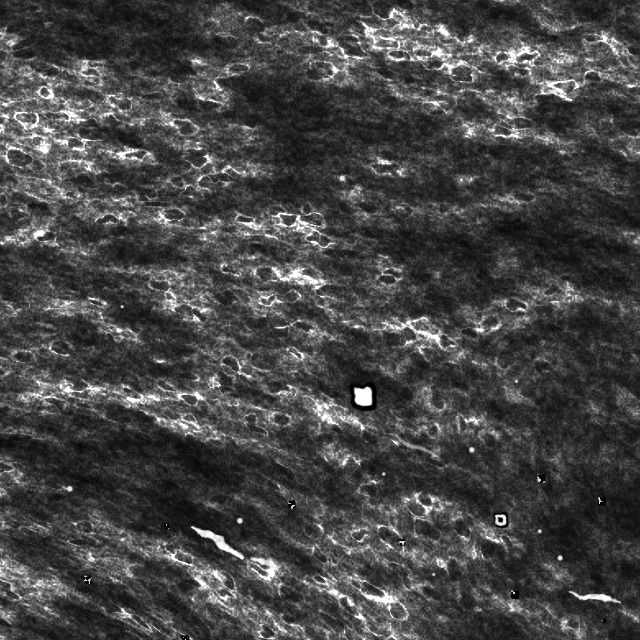
Give the GLSL for this texture, as a Shadertoy shader.

```glsl
// Grey fluorescence view of fibrous tissue: log-normal brightness built from
// streaks, cellular-noise cell outlines and fine grain along a bent flow,
// then overlaid with bright fibres, round specks and black-haloed debris.

const float LOG_MEAN = -1.60;       // log of the typical brightness
const float PATCH_GAIN = 0.20;
const float STREAK_GAIN = 0.25;
const float FINE_GAIN = 0.40;
const float GRAIN_GAIN = 0.40;
const float RIM_GAIN = 0.75;
const float WISP_GAIN = 0.55;
const float NUCLEUS_DARKENING = 0.38;
const vec2 CELL_FREQ = vec2(21.0, 40.0);
const vec2 STREAK_FREQ = vec2(15.0, 38.0);
const float BASE_SLOPE = 0.13;      // fibres fall gently to the right
const float BEND = 0.19;            // and more steeply at lower left
const vec2 BIG_DEBRIS = vec2(0.567, 0.381);
const vec2 RING_DEBRIS = vec2(0.782, 0.188);
const int SPECKS = 14;
const int CLUMPS = 9;

float hash(vec2 p) {
    vec3 q = fract(p.xyx * 0.1031);
    q += dot(q, q.yzx + 33.33);
    return fract((q.x + q.y) * q.z);
}

vec2 hash2(vec2 p) {
    return vec2(hash(p), hash(p + 57.3));
}

// Signed value noise in -1..1
float noise(vec2 p) {
    vec2 i = floor(p), f = fract(p);
    f = f * f * (3.0 - 2.0 * f);
    float low = mix(hash(i), hash(i + vec2(1, 0)), f.x);
    float high = mix(hash(i + vec2(0, 1)), hash(i + 1.0), f.x);
    return 2.0 * mix(low, high, f.y) - 1.0;
}

// Layered noise scaled to about unit deviation
float fbm(vec2 p) {
    float sum = 0.0, amp = 2.0;
    for (int i = 0; i < 4; i++) {
        sum += amp * noise(p);
        p = p * 2.03 + 17.7;
        amp *= 0.5;
    }
    return sum;
}

// Cellular noise: nearest distance, second distance, id of nearest cell
vec3 cells(vec2 p) {
    vec2 base = floor(p);
    vec3 best = vec3(9.0, 9.0, 0.0);
    for (int y = -1; y <= 1; y++)
    for (int x = -1; x <= 1; x++) {
        vec2 c = base + vec2(x, y);
        float d = length(c + hash2(c) - p);
        if (d < best.x) best = vec3(d, best.x, hash(c + 91.7));
        else best.y = min(best.y, d);
    }
    return best;
}

// Straightens the curved fibre direction onto the x axis
vec2 flow(vec2 p) {
    float lower = smoothstep(0.6, -0.1, p.y);
    p.y += BASE_SLOPE * p.x + BEND * lower * tanh(2.2 * (p.x - 0.3));
    return p + 0.006 * vec2(noise(p * 13.0), noise(p * 15.0 + 40.0));
}

float tissue(vec2 uv) {
    vec2 q = flow(uv);
    float patches = fbm(q * vec2(3.5, 7.0) + 3.0);
    float streaks = fbm(q * STREAK_FREQ + 11.0);
    float wispField = fbm(q * vec2(17.0, 36.0) + 71.0);
    float gate = smoothstep(-0.8, 1.6, patches + 0.8 * streaks);
    float wisps = exp(-6.0 * wispField * wispField) * gate;

    // Oval nuclei with broken bright rims
    vec2 wobble = 0.22 * vec2(noise(q * 70.0), noise(q * 75.0 + 9.0));
    vec3 cell = cells(q * CELL_FREQ + wobble);
    float isCell = smoothstep(0.4, 0.6, cell.z);
    float radius = 0.27 + 0.16 * fract(cell.z * 7.0);
    float offset = (cell.x - radius) / 0.10;
    float rim = exp(-offset * offset) * isCell * gate;
    float nucleus = smoothstep(radius, radius - 0.15, cell.x) * isCell;
    float seam = smoothstep(0.16, 0.0, cell.y - cell.x) * gate;

    float fine = noise(q * vec2(120.0, 190.0));
    float grain = noise(uv * 390.0);
    return exp(LOG_MEAN + PATCH_GAIN * patches + STREAK_GAIN * streaks
        + FINE_GAIN * fine + GRAIN_GAIN * grain + RIM_GAIN * rim
        + WISP_GAIN * (wisps + 0.5 * seam) - NUCLEUS_DARKENING * nucleus);
}

// Tapered fibre with a ragged outline
float fibre(vec2 p, vec2 a, vec2 b, float width) {
    p += 0.004 * vec2(noise(p * 60.0), noise(p * 55.0 + 5.0));
    float t = clamp(dot(p - a, b - a) / dot(b - a, b - a), 0.0, 1.0);
    float d = length(p - mix(a, b, t)) + 0.0015 * noise(p * 220.0);
    return smoothstep(0.002, -0.002, d - width * (0.35 + 2.6 * t * (1.0 - t)));
}

// Distance to a lumpy rounded square
float lump(vec2 p, float radius) {
    vec2 s = p * p;
    return pow(dot(s, s), 0.25) - radius * (1.0 + 0.2 * noise(p / radius * 2.0 + 8.0));
}

void mainImage(out vec4 fragColor, in vec2 fragCoord) {
    vec2 uv = fragCoord / iResolution.y;
    float aa = 1.2 / iResolution.y;
    float light = tissue(uv);

    // Bright elongated fibres
    float glow = fibre(uv, vec2(0.302, 0.178), vec2(0.378, 0.132), 0.0055);
    glow = max(glow, fibre(uv, vec2(0.39, 0.128), vec2(0.437, 0.117), 0.004));
    glow = max(glow, fibre(uv, vec2(0.89, 0.073), vec2(0.965, 0.060), 0.004));
    glow = max(glow, 0.5 * fibre(uv, vec2(0.60, 0.324), vec2(0.68, 0.288), 0.003));
    light = mix(light, 0.95 + 0.15 * noise(uv * 200.0), glow);

    // Round white specks, mostly in the lower half
    for (int i = 0; i < SPECKS; i++) {
        vec2 h = hash2(vec2(i, 4.0));
        vec2 centre = vec2(h.x, 0.1 + 0.75 * h.y * h.y);
        float radius = 0.0015 + 0.003 * hash(vec2(i, 23.0));
        light = mix(light, 0.92, smoothstep(aa, -aa, length(uv - centre) - radius));
    }

    // Small speckled black clumps
    for (int i = 0; i < CLUMPS; i++) {
        vec2 centre = hash2(vec2(i, 61.0)) * vec2(0.95, 0.27);
        float radius = 0.003 + 0.004 * hash(vec2(i, 37.0));
        float inside = smoothstep(aa, -aa, lump(uv - centre, radius));
        float speckle = smoothstep(0.25, 0.5, noise(uv * 300.0 + 3.0));
        light = mix(light, 0.85 * speckle, inside);
    }

    // Large debris: white core and white ring, each in a black halo
    vec2 big = uv - BIG_DEBRIS, ring = uv - RING_DEBRIS;
    light *= smoothstep(-0.002, 0.003, lump(big, 0.020));
    light = mix(light, 1.0, smoothstep(aa, -aa, lump(big, 0.0135)));
    light *= smoothstep(-aa, aa, lump(ring, 0.0115));
    float band = abs(lump(ring, 0.006)) - 0.0022;
    light = mix(light, 0.95, smoothstep(aa, -aa, band + 0.0015 * noise(uv * 180.0)));

    fragColor = vec4(vec3(clamp(light, 0.0, 1.0)), 1.0);
}
```
